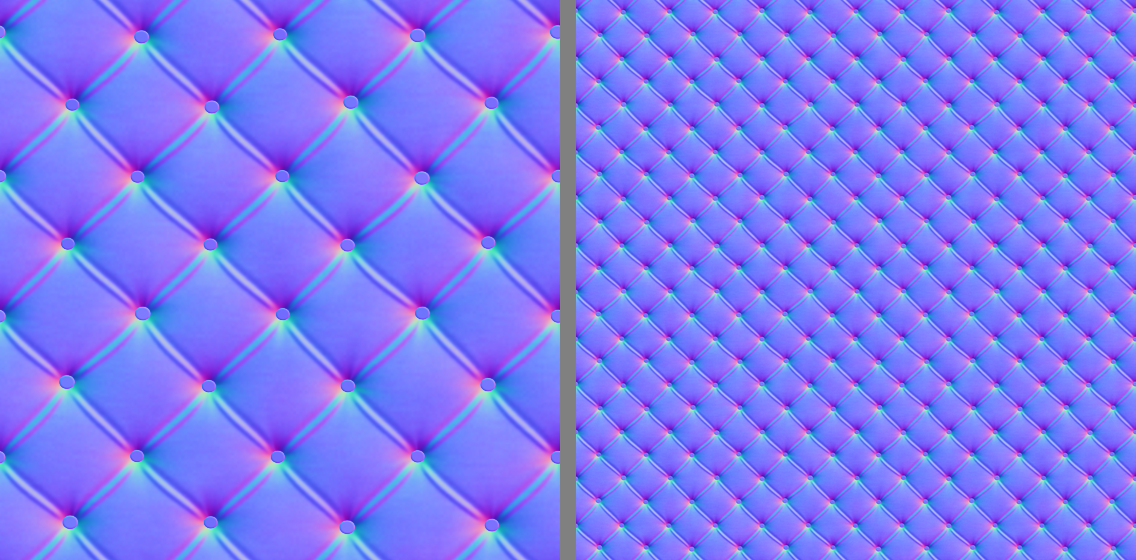
Left, the tile; right, the same tile 3 across and 3 down.
A Shadertoy shader for this texture map:

```glsl
// Tangent-space normal map of button-tufted upholstery: a diamond lattice of
// buttons joined by pleated seams. Surface slopes from dimples, pleats, rays
// and leather grain are summed, then normalised and packed into a colour.

const float REPEATS = 4.0;         // lattice cells across and down
const float JITTER = 0.022;        // button wander, in cells
const float BUTTON_RADIUS = 0.054;
const float DIMPLE_DEPTH = 1.9;    // slope at the button edge
const float DIMPLE_FALLOFF = 0.062;
const float PULL_DEPTH = 0.34;     // wide, gentle pull around a button
const float PULL_FALLOFF = 0.17;
const float PILLOW_SLOPE = 0.23;   // cushion rounding beside a seam
const float PILLOW_FALLOFF = 0.2;
const float PLEAT_WIDTH = 0.017;
const float SEAM_BOW = 0.016;
const float RAYS = 22.0;           // wrinkles around a button, even number
const float RAY_SLOPE = 0.5;
const float GRAIN_SLOPE = 0.05;
const float LUMP_SLOPE = 0.13;
const float PI = 3.14159265;

vec2 hash2(vec2 p) {
    vec3 q = fract(p.xyx * vec3(0.1031, 0.1030, 0.0973));
    q += dot(q, q.yzx + 33.33);
    return fract((q.xx + q.yz) * q.zy);
}

// Two-channel value noise, centred on zero, wrapping after `period` cells
vec2 wrapNoise(vec2 p, vec2 period) {
    vec2 i = floor(p), f = fract(p);
    f = f * f * (3.0 - 2.0 * f);
    vec2 a = hash2(mod(i, period));
    vec2 b = hash2(mod(i + vec2(1, 0), period));
    vec2 c = hash2(mod(i + vec2(0, 1), period));
    vec2 d = hash2(mod(i + vec2(1, 1), period));
    return mix(mix(a, b, f.x), mix(c, d, f.x), f.y) - 0.5;
}

// Buttons sit on half-cell lattice points whose coordinates sum to an odd number
vec2 buttonCentre(vec2 g) {
    vec2 wander = hash2(mod(g, 2.0 * REPEATS) + 7.0) - 0.5;
    return 0.5 * g + vec2(0.0, 0.25) + 2.0 * JITTER * wander;
}

float bell(float x, float width) {
    return exp(-x * x / (width * width));
}

// Seam from an upper button to a lower one; side is +1 rightwards, -1 leftwards
vec2 seamSlope(vec2 p, vec2 upper, vec2 lower, float side, float seed) {
    vec2 along = lower - upper;
    float t = dot(p - upper, along) / dot(along, along);
    if (t <= 0.0 || t >= 1.0) return vec2(0.0);
    vec2 across = side * normalize(vec2(-along.y, along.x));
    float d = dot(p - upper, across);
    float ends = smoothstep(0.03, 0.2, min(t, 1.0 - t));
    float pillow = -PILLOW_SLOPE * tanh(d / 0.025) * exp(-abs(d) / PILLOW_FALLOFF);

    // Bowed fold: lit flank in the middle, a shaded flank on both sides
    d += SEAM_BOW * sin(PI * t) * (0.4 + seed) + 0.007 * sin(2.0 * PI * t);
    float w = PLEAT_WIDTH * (0.85 + 0.4 * sin(PI * t));
    float pleat = 0.62 * bell(d, w)
                - 0.34 * bell(d - 2.0 * w, 1.3 * w)
                - 0.62 * bell(d + 1.9 * w, 0.95 * w);
    return across * ends * (pillow + pleat);
}

// Dimple around a button, broken up by radial wrinkles
vec2 dimpleSlope(vec2 offset, float r, vec2 seed) {
    vec2 outward = offset / max(length(offset), 0.0001);
    float angle = atan(offset.y, offset.x) / (2.0 * PI) * RAYS;
    vec2 ray = wrapNoise(vec2(angle, floor(seed.x * 64.0)), vec2(RAYS, 64.0));
    float steep = DIMPLE_DEPTH * exp(-max(r - BUTTON_RADIUS, 0.0) / DIMPLE_FALLOFF);
    float pull = PULL_DEPTH * exp(-r / PULL_FALLOFF);
    float wrinkle = RAY_SLOPE * ray.y * exp(-r / 0.13) * smoothstep(0.04, 0.1, r);
    vec2 tangent = vec2(-outward.y, outward.x);
    return -outward * (steep * (1.0 + 0.6 * ray.x) + pull * (1.0 + 1.1 * ray.y))
           + tangent * wrinkle;
}

void mainImage(out vec4 fragColor, in vec2 fragCoord) {
    vec2 uv = fragCoord / iResolution.xy;
    vec2 p = uv * REPEATS;
    float edge = REPEATS / min(iResolution.x, iResolution.y);

    // Leather: broad lumps and fine, mostly horizontal creases
    vec2 slope = LUMP_SLOPE * wrapNoise(uv * 14.0, vec2(14.0));
    slope += GRAIN_SLOPE * wrapNoise(uv * vec2(36, 130), vec2(36, 130)) * vec2(0.5, 1.2);
    slope += GRAIN_SLOPE * wrapNoise(uv * 190.0, vec2(190.0));

    vec2 capSlope = vec2(0.0);
    float capMask = 0.0;
    vec2 nearest = floor(2.0 * p - vec2(0.0, 0.5) + 0.5);
    for (int y = -2; y <= 2; y++)
    for (int x = -2; x <= 2; x++) {
        vec2 g = nearest + vec2(x, y);
        if (mod(g.x + g.y, 2.0) < 0.5) continue;
        vec2 seed = hash2(mod(g, 2.0 * REPEATS) + 31.0);
        vec2 centre = buttonCentre(g);
        vec2 offset = p - centre;

        slope += seamSlope(p, centre, buttonCentre(g + vec2(1, -1)), 1.0, seed.x);
        slope += seamSlope(p, centre, buttonCentre(g + vec2(-1, -1)), -1.0, seed.y);

        // Slightly flattened cap with a rounded rim
        float r = length(offset * vec2(1.0, 1.14));
        float radius = BUTTON_RADIUS * (0.94 + 0.14 * seed.y);
        slope += dimpleSlope(offset, r, seed);
        float mask = 1.0 - smoothstep(-edge, edge, r - radius);
        vec2 cap = vec2(-0.04, -0.08) + 0.15 * (seed - 0.5)
                 + offset / radius * 0.9 * smoothstep(0.65, 1.0, r / radius);
        capSlope = mix(capSlope, cap, mask);
        capMask = max(capMask, mask);
    }
    slope = mix(slope, capSlope, capMask);

    vec3 normal = normalize(vec3(slope - vec2(0.02, 0.02), 1.0));
    fragColor = vec4(0.5 + 0.5 * normal, 1.0);
}
```
